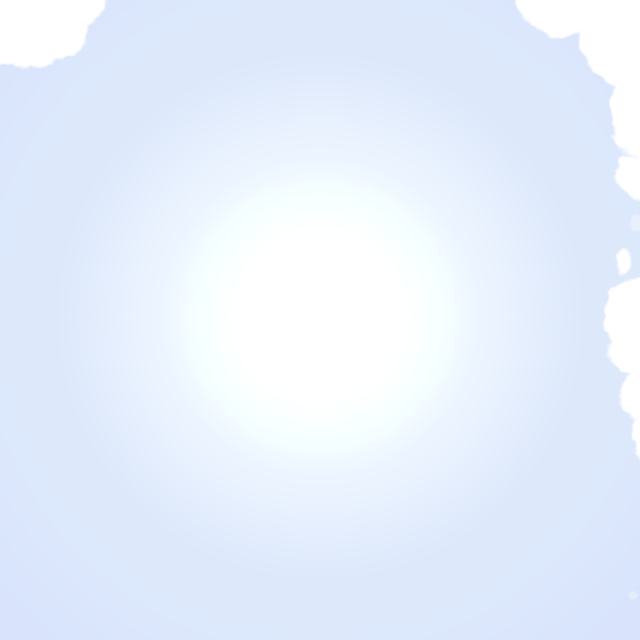
A Shadertoy shader for this background:

```glsl
// A pale blue sky with a wide overexposed sun glow in the centre and
// white clouds entering from the upper corners and the right side.
// The glow is a radial colour ramp; clouds are circles roughened by fbm.

#define SUN_CENTER vec2(0.5, 0.505)
#define CORE_COLOR vec3(1.0)
#define RIM_COLOR vec3(0.965, 1.0, 1.0)
#define HALO_COLOR vec3(0.93, 0.96, 1.0)
#define SKY_COLOR vec3(0.865, 0.91, 0.985)
#define FAR_COLOR vec3(0.85, 0.895, 0.99)
#define ROUGHNESS 0.034
#define NOISE_SCALE 26.0
#define EDGE_SOFTNESS 0.0035
#define WISP_OPACITY 0.35

const int PUFF_COUNT = 10;

// Cloud puffs: centre in xy, radius in z
const vec3 PUFFS[PUFF_COUNT] = vec3[PUFF_COUNT](
    vec3(0.026, 1.039, 0.143),
    vec3(0.875, 1.006, 0.065),
    vec3(0.990, 0.948, 0.085),
    vec3(1.029, 0.818, 0.076),
    vec3(0.992, 0.724, 0.031),
    vec3(0.974, 0.587, 0.016),
    vec3(1.022, 0.499, 0.076),
    vec3(0.977, 0.447, 0.031),
    vec3(1.003, 0.383, 0.039),
    vec3(1.036, 0.316, 0.050));

float hash(vec2 p) {
    vec3 q = fract(p.xyx * 0.1031);
    q += dot(q, q.yzx + 33.33);
    return fract((q.x + q.y) * q.z);
}

float valueNoise(vec2 p) {
    vec2 cell = floor(p);
    vec2 f = fract(p);
    f = f * f * (3.0 - 2.0 * f);
    float low = mix(hash(cell), hash(cell + vec2(1.0, 0.0)), f.x);
    float high = mix(hash(cell + vec2(0.0, 1.0)), hash(cell + vec2(1.0)), f.x);
    return mix(low, high, f.y);
}

float fbm(vec2 p) {
    float sum = 0.0;
    float amplitude = 0.5;
    for (int i = 0; i < 5; i++) {
        sum += amplitude * valueNoise(p);
        p = mat2(1.6, 1.2, -1.2, 1.6) * p + 7.3;
        amplitude *= 0.5;
    }
    return sum;
}

float circle(vec2 p, vec2 center, float radius) {
    return length(p - center) - radius;
}

// Radial ramp from the white core out to the blue sky
vec3 sunlitSky(vec2 uv) {
    float r = distance(uv, SUN_CENTER);
    vec3 color = mix(CORE_COLOR, RIM_COLOR, smoothstep(0.12, 0.20, r));
    color = mix(color, HALO_COLOR, smoothstep(0.185, 0.255, r));
    color = mix(color, SKY_COLOR, smoothstep(0.22, 0.44, r));
    return mix(color, FAR_COLOR, smoothstep(0.48, 0.68, r));
}

float coverage(float dist) {
    return 1.0 - smoothstep(-EDGE_SOFTNESS, EDGE_SOFTNESS, dist);
}

void mainImage(out vec4 fragColor, in vec2 fragCoord) {
    vec2 uv = fragCoord / iResolution.xy;
    vec3 color = sunlitSky(uv);

    // Ragged offset shared by all cloud edges
    float ragged = ROUGHNESS * (fbm(uv * NOISE_SCALE + 20.0) - 0.48);

    // Solid clouds
    float cloud = 1.0;
    for (int i = 0; i < PUFF_COUNT; i++) {
        cloud = min(cloud, circle(uv, PUFFS[i].xy, PUFFS[i].z));
    }
    color = mix(color, vec3(1.0), coverage(cloud + ragged));

    // Thin wisps near the right side
    float wisp = min(circle(uv, vec2(0.998, 0.650), 0.010),
                     circle(uv, vec2(0.990, 0.068), 0.006));
    color = mix(color, vec3(1.0), WISP_OPACITY * coverage(wisp + ragged));

    fragColor = vec4(color, 1.0);
}
```
